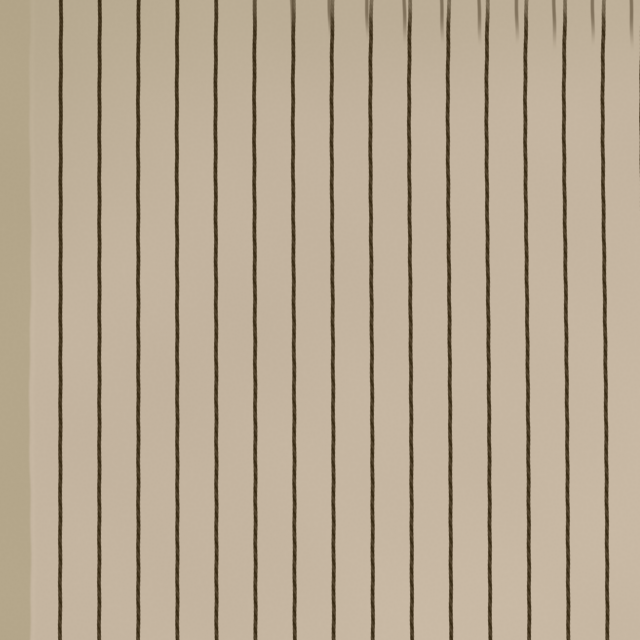
Reproduce this pattern procedurally as a WebGL 2 fragment shader.

```glsl
#version 300 es
precision highp float;
// Cream cloth with fifteen thin, twisted dark pinstripes, a plain left margin and frayed stripe tops.

uniform vec2 u_resolution;
out vec4 fragColor;

const float TAU = 6.2831853;

// Colours
const vec3 CLOTH_SHADE = vec3(0.715, 0.662, 0.560);
const vec3 CLOTH_LIGHT = vec3(0.768, 0.706, 0.624);
const vec3 MARGIN      = vec3(0.705, 0.650, 0.540);
const vec3 INK_DARK    = vec3(0.205, 0.155, 0.070);
const vec3 INK_BROWN   = vec3(0.345, 0.285, 0.200);

// Stripe layout, as (bottom, top) of the canvas
const vec2 FIRST_X = vec2(0.0938, 0.0955);
const vec2 SPACING = vec2(0.0611, 0.0606);
const float BOW = 0.0035;
const float HALF_WIDTH = 0.0029;
const float SOFTNESS = 0.0013;

// Twist of the yarn
const float TWIST_TURNS = 150.0;
const float TWIST_SLANT = 110.0;
const float BEAT_TURNS = 46.0;

// Frayed ghost strokes along the top
const float FRAY_START = 4.5;
const float FRAY_STEP = 0.0021;
const float FRAY_MAX = 0.0182;
const float FRAY_LENGTH = 0.055;

const float MARGIN_EDGE = 0.047;

float hash(vec2 p) {
    p = fract(p * vec2(0.1031, 0.1137));
    p += dot(p, p.yx + 33.33);
    return fract((p.x + p.y) * p.x * 17.0);
}

// Distance to the nearest jittered cell point
float cellNoise(vec2 p) {
    vec2 cell = floor(p);
    float nearest = 2.0;
    for (int y = -1; y <= 1; y++) {
        for (int x = -1; x <= 1; x++) {
            vec2 id = cell + vec2(x, y);
            vec2 point = id + vec2(hash(id), hash(id + 57.0));
            nearest = min(nearest, distance(p, point));
        }
    }
    return nearest;
}

// Broad uneven tone from layered sines
float mottle(vec2 p) {
    return sin(p.x * 11.0 + 2.0 * sin(p.y * 5.0)) * 0.5
         + sin(p.y * 17.0 - p.x * 8.0) * 0.3
         + sin(p.x * 31.0 + p.y * 23.0) * 0.2;
}

// Soft stripe coverage for a signed distance from its centre
float stripe(float d, float halfWidth, float soft) {
    return 1.0 - smoothstep(halfWidth - soft, halfWidth + soft, abs(d));
}

vec3 clothColor(vec2 uv, float pixel) {
    float light = smoothstep(-0.12, 0.55, uv.x * 0.65 + (1.0 - uv.y) * 0.75);
    light *= 1.0 - 0.45 * smoothstep(0.80, 1.0, uv.y);
    vec3 cloth = mix(CLOTH_SHADE, CLOTH_LIGHT, light);
    cloth += 0.018 * smoothstep(0.9, 1.8, uv.x + 1.0 - uv.y);

    // Plain margin with a slightly uneven, lit edge
    float edge = uv.x - MARGIN_EDGE - 0.0012 * sin(uv.y * 13.0) - 0.0006 * sin(uv.y * 61.0);
    float soft = max(0.0025, pixel);
    cloth = mix(MARGIN, cloth, smoothstep(-soft, soft, edge));
    cloth += 0.012 * stripe(edge - 0.005, 0.002, 0.004);

    cloth += 0.006 * mottle(uv);
    return cloth + 0.008 * (cellNoise(uv * 170.0) - 0.5);
}

void main() {
    vec2 uv = gl_FragCoord.xy / u_resolution;
    float pixel = 1.0 / min(u_resolution.x, u_resolution.y);
    float soft = max(SOFTNESS, 0.8 * pixel);
    vec3 color = clothColor(uv, pixel);

    // Nearest stripe, with a gentle bow growing to the right
    float spacing = mix(SPACING.x, SPACING.y, uv.y);
    float bow = BOW * uv.x * sin(0.5 * TAU * uv.y * uv.y * uv.y);
    float along = uv.x + bow - mix(FIRST_X.x, FIRST_X.y, uv.y);
    float index = max(floor(along / spacing + 0.5), 0.0);
    float d = along - index * spacing;
    float seed = hash(vec2(index + 3.0, 19.0));
    d += 0.0003 * sin(uv.y * 90.0 + seed * TAU);

    // Twisted yarn: fine slanted strands and a slower beat
    float twist = 0.5 + 0.5 * sin(TAU * (uv.y * TWIST_TURNS + d * TWIST_SLANT));
    float beat = 0.5 + 0.5 * sin(TAU * (uv.y * BEAT_TURNS + d * TWIST_SLANT + seed));
    float beatAmount = mix(0.25, 0.65, smoothstep(0.1, 0.9, uv.x + 0.6 * (1.0 - uv.y)));
    vec3 ink = mix(INK_DARK, INK_BROWN, 0.3 * twist + beatAmount * beat);
    float halfWidth = HALF_WIDTH * (0.95 + 0.10 * twist);

    // Stripes pale at the top where the fray begins
    float frayed = smoothstep(FRAY_START - 1.0, FRAY_START + 1.5, index);
    float paling = frayed * smoothstep(0.950, 1.0, uv.y);
    color = mix(color, ink, stripe(d, halfWidth, soft) * (1.0 - 0.45 * paling));

    // Faded ghost strokes drift left of the stripes
    float drift = clamp((index - FRAY_START) * FRAY_STEP, 0.0, FRAY_MAX);
    float top = 1.0 - uv.y;
    float reach = FRAY_LENGTH + 0.0018 * index + 0.01 * (seed - 0.5);
    float fade = frayed * (1.0 - smoothstep(0.25 * reach, reach, top));
    float ghost = stripe(d + drift - 0.04 * top, HALF_WIDTH * 0.9, soft * 1.3);
    color = mix(color, INK_BROWN, 0.6 * ghost * fade);

    fragColor = vec4(color, 1.0);
}
```
